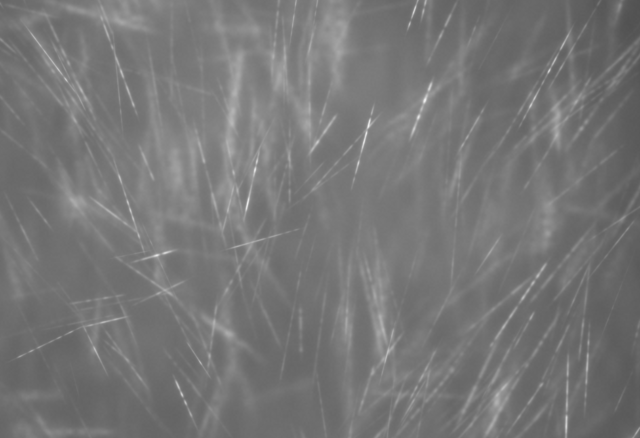
Reproduce this texture procedurally as a WebGL 2 fragment shader.

```glsl
#version 300 es
precision highp float;
// Pale needle-like fibres in loose bundles, sharp and defocused, in grey haze.

uniform vec2 u_resolution;
out vec4 fragColor;

// Lengths are in canvas heights, angles in radians
const float BASE_GREY = 0.412;
const float CLOUD_GAIN = 0.027;
const float GLOW_GAIN = 0.070;
const float SHADE_GAIN = 0.075;
const float MOTTLE_GAIN = 0.030;
const float GRAIN_GAIN = 0.011;
const float LEAN_LEFT = 1.95;
const float LEAN_RIGHT = 1.20;
const float LEAN_SPREAD = 0.70;
const float FLAT_SHARE = 0.09;
const float BEAD_FREQ = 100.0;
const float SLIDE = 0.44;
const float SHIFT = 0.12;
const float FAN = 0.45;
const int STRANDS = 4;
const int SOFT_BUNDLES = 64;
const int MID_BUNDLES = 44;
const int SHARP_BUNDLES = 24;
const vec2 SOFT_WIDTH = vec2(0.006, 0.016);
const vec2 MID_WIDTH = vec2(0.0028, 0.0055);
const vec2 SHARP_WIDTH = vec2(0.0019, 0.0034);
const vec2 SOFT_REACH = vec2(0.07, 0.19);
const vec2 SHARP_REACH = vec2(0.05, 0.16);
const vec2 SOFT_GAIN = vec2(0.020, 0.085);
const vec2 MID_GAIN = vec2(0.020, 0.110);
const vec2 SHARP_GAIN = vec2(0.030, 0.260);

float hash(vec2 p) {
    vec3 q = fract(p.xyx * vec3(0.1031, 0.1030, 0.0973));
    q += dot(q, q.yzx + 33.33);
    return fract((q.x + q.y) * q.z);
}

float valueNoise(vec2 p) {
    vec2 cell = floor(p), f = fract(p);
    f = f * f * (3.0 - 2.0 * f);
    return mix(mix(hash(cell), hash(cell + vec2(1, 0)), f.x),
               mix(hash(cell + vec2(0, 1)), hash(cell + vec2(1, 1)), f.x), f.y);
}

// Tapered streak with a faint halo; thin ones are beaded
float fibre(vec2 offset, float angle, float reach, float width, float seed) {
    vec2 dir = vec2(cos(angle), sin(angle));
    float along = dot(offset, dir);
    float across = (dir.x * offset.y - dir.y * offset.x) / width;
    if (abs(along) > reach || abs(across) > 6.0) return 0.0;
    float taper = 1.0 - smoothstep(0.45, 1.0, abs(along) / reach);
    float bead = valueNoise(vec2(along * BEAD_FREQ, seed));
    float patchy = valueNoise(vec2(along * BEAD_FREQ * 0.2, seed + 500.0));
    float beaded = 0.2 + 0.5 * bead + 1.4 * bead * patchy;
    float body = mix(beaded, 0.5 + 0.6 * patchy, smoothstep(0.003, 0.008, width));
    float profile = exp(-across * across) + 0.16 * exp(-0.12 * across * across);
    return profile * taper * body;
}

// Bundles share a centre and a lean; their strands slide and fan out
float fibreLayer(vec2 p, float aspect, int bundles, float seed,
                 vec2 width, vec2 reach, vec2 gain) {
    float light = 0.0;
    float extent = 0.5 * (SLIDE + SHIFT) + reach.y + 6.0 * width.y;
    for (int b = 0; b < bundles; b++) {
        vec2 key = vec2(float(b) + 1.0, seed);
        float column = (float(b) + hash(key)) / float(bundles);
        vec2 centre = vec2(column * aspect, hash(key + vec2(0, 1)) * 1.1 - 0.05);
        if (distance(p, centre) > extent) continue;
        float lean = mix(LEAN_LEFT, LEAN_RIGHT, smoothstep(0.25, 0.65, column));
        float jitter = hash(key + vec2(0, 2)) + hash(key + vec2(0, 3)) - 1.0;
        float angle = lean + jitter * LEAN_SPREAD;
        if (hash(key + vec2(0, 4)) < FLAT_SHARE) angle = 0.1 + 0.5 * jitter;
        vec2 dir = vec2(cos(angle), sin(angle));
        for (int s = 0; s < STRANDS; s++) {
            vec2 k = vec2(float(b * STRANDS + s) + 1.0, seed + 20.0);
            float slide = (hash(k) - 0.5) * SLIDE;
            float shift = (hash(k + vec2(0, 1)) - 0.5) * SHIFT;
            vec2 c = centre + dir * slide + vec2(-dir.y, dir.x) * shift;
            float fan = (hash(k + vec2(0, 2)) - 0.5) * FAN;
            float size = hash(k + vec2(0, 3));
            float power = pow(hash(k + vec2(0, 4)), 2.4);
            light += mix(gain.x, gain.y, power)
                * fibre(p - c, angle + fan, mix(reach.x, reach.y, size),
                        mix(width.x, width.y, hash(k + vec2(0, 5))), k.x + seed);
        }
    }
    return light;
}

// Slow drifts of light from layered sines
float clouds(vec2 p) {
    vec2 q = p + 0.12 * sin(p.yx * 5.0 + vec2(0.6, 2.1));
    return sin(q.x * 5.3 + q.y * 2.2 + 0.7) * sin(q.y * 4.1 - q.x * 1.7 + 1.1)
         + 0.6 * sin(q.x * 11.0 - q.y * 4.0) * sin(q.y * 8.0 + q.x * 3.0 + 2.0);
}

void main() {
    vec2 p = gl_FragCoord.xy / u_resolution.y;
    float aspect = u_resolution.x / u_resolution.y;
    vec2 uv = p / vec2(aspect, 1.0);

    // Background: central glow, shaded right edge and lower left
    vec2 g = (uv - vec2(0.40, 0.64)) / vec2(0.34, 0.42);
    float grey = BASE_GREY + CLOUD_GAIN * clouds(p) + GLOW_GAIN * exp(-dot(g, g));
    grey -= SHADE_GAIN * smoothstep(0.65, 1.05, uv.x) * (0.4 + 0.6 * uv.y);
    grey -= 0.4 * SHADE_GAIN * (1.0 - smoothstep(0.0, 0.45, length(uv)));

    // Fibres, from defocused to sharp
    float soft = fibreLayer(p, aspect, SOFT_BUNDLES, 40.0, SOFT_WIDTH, SOFT_REACH, SOFT_GAIN);
    float mid = fibreLayer(p, aspect, MID_BUNDLES, 140.0, MID_WIDTH, SOFT_REACH, MID_GAIN);
    float sharp = fibreLayer(p, aspect, SHARP_BUNDLES, 90.0, SHARP_WIDTH, SHARP_REACH, SHARP_GAIN);
    grey += soft * (0.7 + 0.6 * valueNoise(p * 75.0)) + mid + sharp;

    // Fine mottling and grain
    grey += MOTTLE_GAIN * (valueNoise(p * vec2(30.0, 18.0) + 7.0) - 0.5);
    grey += GRAIN_GAIN * (valueNoise(p * 230.0) - 0.5);
    fragColor = vec4(vec3(clamp(grey, 0.0, 0.92)), 1.0);
}
```
